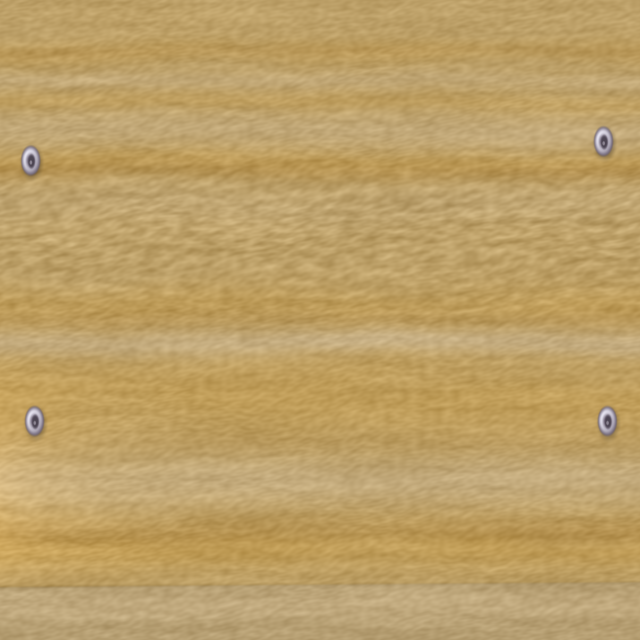
A WebGL 1 fragment shader for this texture:

```glsl
precision highp float;
// Golden timber board with soft horizontal grain, a plank seam and four metal screws.
uniform vec2 u_resolution;

const vec3 TAN = vec3(0.750, 0.640, 0.420);
const vec3 GOLD = vec3(0.765, 0.625, 0.345);
const vec3 BROWN = vec3(0.640, 0.500, 0.260);
const vec3 PALE = vec3(0.785, 0.695, 0.525);
const vec3 GREY_TAN = vec3(0.715, 0.625, 0.450);
const vec3 STEEL_DARK = vec3(0.40, 0.36, 0.43);
const vec3 STEEL_LIGHT = vec3(0.90, 0.89, 0.94);

vec2 gradientAt(vec2 cell) {
  float h = fract(sin(dot(cell, vec2(127.1, 311.7))) * 43758.545);
  return vec2(cos(6.2832 * h), sin(6.2832 * h));
}

// Gradient noise, roughly -0.7 to 0.7.
float noise(vec2 p) {
  vec2 i = floor(p);
  vec2 f = p - i;
  vec2 w = f * f * f * (f * (f * 6.0 - 15.0) + 10.0);
  vec2 e = vec2(1.0, 0.0);
  float low = mix(dot(gradientAt(i), f), dot(gradientAt(i + e.xy), f - e.xy), w.x);
  float high = mix(dot(gradientAt(i + e.yx), f - e.yx), dot(gradientAt(i + e.xx), f - e.xx), w.x);
  return mix(low, high, w.y);
}

// Soft horizontal stripe around a given depth from the top.
float band(float depth, float center, float width) {
  float d = (depth - center) / width;
  return exp(-d * d);
}

float paleBands(float t) {
  return 0.50 * band(t, 0.125, 0.014) + 0.60 * band(t, 0.205, 0.025)
       + 0.35 * band(t, 0.320, 0.035) + 0.85 * band(t, 0.533, 0.020)
       + 0.75 * band(t, 0.750, 0.037);
}

float goldBands(float t) {
  return 0.60 * band(t, 0.080, 0.018) + 0.50 * band(t, 0.160, 0.016)
       + 0.85 * band(t, 0.258, 0.022) + 0.75 * band(t, 0.475, 0.030)
       + 0.80 * band(t, 0.620, 0.070) + 1.00 * band(t, 0.850, 0.045);
}

float brownBands(float t) {
  return 0.25 * band(t, 0.080, 0.010) + 0.35 * band(t, 0.268, 0.015)
       + 0.22 * band(t, 0.495, 0.014) + 0.35 * band(t, 0.830, 0.020)
       + 0.12 * band(t, 0.690, 0.018);
}

// Layered streaks and flecks; flecks rise slightly to the right.
float grain(vec2 p, float mottle) {
  vec2 q = p + vec2(0.0, 0.010 * noise(p * vec2(6.0, 14.0)));
  vec2 tilted = vec2(q.x, q.y - 0.18 * q.x);
  float streaks = noise(q * vec2(4.0, 65.0));
  float flecks = noise(tilted * vec2(32.0, 100.0) + 17.0);
  float fibres = noise(tilted * vec2(75.0, 170.0) + 41.0);
  return 0.050 * streaks + (0.045 + 0.065 * mottle) * flecks + 0.055 * fibres;
}

vec3 wood(vec2 p) {
  float depth = 1.0 - p.y;
  float t = depth + 0.014 * noise(p * vec2(2.5, 7.0) + 5.0) + 0.004 * noise(p * vec2(14.0, 30.0));
  float patches = noise(p * vec2(3.0, 16.0) + 9.0);
  vec3 color = mix(TAN, GOLD, clamp(goldBands(t) + 0.4 * patches, 0.0, 1.0));
  color = mix(color, PALE, clamp(paleBands(t) + 0.25 * patches, 0.0, 1.0));
  color = mix(color, BROWN, brownBands(t) * (0.9 + 0.5 * patches));
  float glow = band(depth, 0.77, 0.15) * exp(-p.x * 9.0);
  color += glow * vec3(0.09, 0.07, 0.04);

  // Lower plank: greyer, beyond a thin slanted seam.
  float seam = depth - 0.917 + 0.008 * p.x;
  vec3 lower = mix(GREY_TAN, PALE, 0.75 * band(depth, 0.945, 0.027));
  color = mix(color, lower, smoothstep(-0.002, 0.003, seam));
  color -= 0.07 * band(seam, 0.0, 0.003) * (1.0 - 0.65 * p.x);

  float mottle = band(depth, 0.37, 0.10);
  color += grain(p, mottle) * vec3(1.0, 1.05, 1.10);
  return color - vec3(0.012, 0.014, 0.014);
}

// Oval screw head with a bright collar and a dark socket.
vec3 addScrew(vec3 color, vec2 p, vec2 center) {
  vec2 q = (p - center) / vec2(0.0155, 0.0240);
  float r = length(q);
  float shadow = 1.0 - smoothstep(0.65, 1.35, length(q - vec2(0.12, -0.15)));
  color *= 1.0 - 0.25 * shadow;
  float shine = band(r, 0.60, 0.25) * clamp(0.75 + 0.45 * dot(q, vec2(-0.6, 0.6)), 0.0, 1.0);
  vec3 metal = mix(STEEL_DARK, STEEL_LIGHT, shine);
  float socket = 1.0 - smoothstep(0.22, 0.48, length((q - vec2(0.08, -0.05)) * vec2(1.1, 0.85)));
  metal = mix(metal, STEEL_DARK * 0.75, socket);
  metal += 0.25 * (1.0 - smoothstep(0.05, 0.20, length(q - vec2(0.02, -0.12))));
  return mix(color, metal, 1.0 - smoothstep(0.82, 1.08, r));
}

void main() {
  vec2 p = gl_FragCoord.xy / u_resolution;
  vec3 color = wood(p);
  for (int i = 0; i < 4; i++) {
    float column = mod(float(i), 2.0);
    float row = floor(float(i) / 2.0);
    vec2 center = mix(vec2(0.054, 0.342), vec2(0.949, 0.764), vec2(column, row));
    center += vec2(-0.006 * row, 0.030 * row * (column - 0.5));
    color = addScrew(color, p, center);
  }
  gl_FragColor = vec4(clamp(color, 0.0, 1.0), 1.0);
}
```
